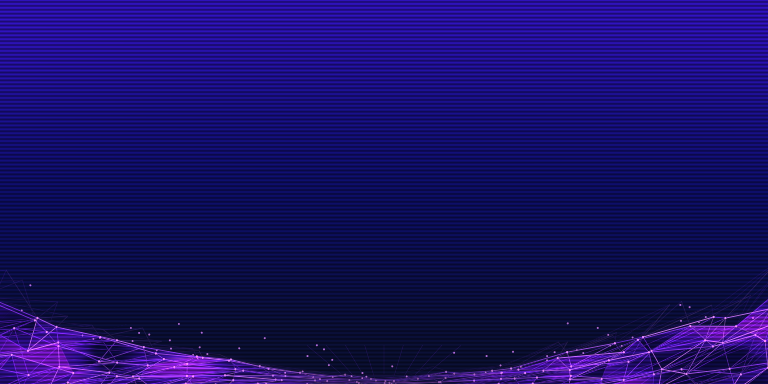
Give the GLSL for this background, as a Shadertoy shader.

```glsl
const float COLUMN = 0.11;
const int ROWS = 4;
const vec3 NAVY = vec3(0.033, 0.05, 0.165);
const vec3 INDIGO = vec3(0.04, 0.045, 0.335);
const vec3 COBALT = vec3(0.085, 0.052, 0.46);
const vec3 ULTRAMARINE = vec3(0.155, 0.06, 0.61);
const vec3 SHADOW = vec3(0.04, 0.03, 0.22);
const vec3 ROYAL = vec3(0.18, 0.05, 0.54);
const vec3 PURPLE = vec3(0.46, 0.08, 0.74);
const vec3 VIOLET = vec3(0.42, 0.11, 0.76);
const vec3 ORCHID = vec3(0.9, 0.5, 0.95);

vec2 hash2(vec2 p) {
    vec3 q = fract(p.xyx * vec3(0.1031, 0.103, 0.0973));
    q += dot(q, q.yzx + 33.33);
    return fract((q.xx + q.yz) * q.zy);
}

float gradientNoise(vec2 p) {
    vec2 i = floor(p), f = p - i, u = f * f * (3.0 - 2.0 * f);
    vec2 e = vec2(1.0, 0.0);
    float a = dot(hash2(i) * 2.0 - 1.0, f);
    float b = dot(hash2(i + e) * 2.0 - 1.0, f - e);
    float c = dot(hash2(i + e.yx) * 2.0 - 1.0, f - e.yx);
    float d = dot(hash2(i + 1.0) * 2.0 - 1.0, f - 1.0);
    return mix(mix(a, b, u.x), mix(c, d, u.x), u.y);
}

// Valley profile, low in the centre and high at both sides
float ridge(float x, float middle) {
    float side = abs(x - middle) / middle;
    float rough = 1.0 + 0.4 * gradientNoise(vec2(x * 6.0, 3.7));
    return 0.016 + 0.185 * pow(side, 1.8) * rough + 0.025 * gradientNoise(vec2(x * 13.0, 8.4));
}

vec2 meshVertex(vec2 cell, float seed, float middle) {
    vec2 jitter = hash2(cell + seed);
    float x = (cell.x + 0.1 + 0.8 * jitter.x) * COLUMN;
    float level = (cell.y - 0.3 + 0.8 * (jitter.y - 0.5)) / 2.7;
    return vec2(x, ridge(x, middle) * level);
}

float segmentDistance(vec2 p, vec2 a, vec2 b) {
    vec2 pa = p - a, ba = b - a;
    return length(pa - ba * clamp(dot(pa, ba) / dot(ba, ba), 0.0, 1.0));
}

float coverage(float d, float radius, float pixel) {
    return clamp(0.5 + (radius - d) / pixel, 0.0, 1.0);
}

float edgeSide(vec2 p, vec2 a, vec2 b) {
    vec2 e = b - a, q = p - a;
    return (e.x * q.y - e.y * q.x) / max(length(e), 1e-5);
}

float triangleMask(vec2 p, vec2 a, vec2 b, vec2 c, float pixel) {
    float turn = sign(edgeSide(c, a, b));
    float inside = min(min(edgeSide(p, a, b) * turn, edgeSide(p, b, c) * turn), edgeSide(p, c, a) * turn);
    return coverage(-inside, 0.0, pixel);
}

float spot(vec2 p, vec2 centre, vec2 size) {
    vec2 q = (p - centre) / size;
    return exp(-dot(q, q));
}

vec3 backdrop(vec2 p, float middle) {
    float side = (p.x - middle) / middle;
    float y = p.y + 0.05 * side * side * p.y;
    vec3 low = mix(NAVY, INDIGO, smoothstep(0.02, 0.54, y));
    vec3 high = mix(low, COBALT, smoothstep(0.46, 0.8, y));
    return mix(high, ULTRAMARINE, smoothstep(0.68, 1.02, y));
}

// Facet light: bright slopes at the sides with dark hollows between
vec3 facetColor(vec2 p, vec2 id, float middle) {
    float light = 0.36 + 0.6 * gradientNoise(p * vec2(7.0, 16.0)) + 0.5 * (hash2(id).x - 0.5);
    light += 0.5 * spot(p, vec2(0.1, 0.03), vec2(0.14, 0.05));
    light += 0.4 * spot(p, vec2(0.45, 0.05), vec2(0.15, 0.04));
    light += 0.5 * spot(p, vec2(2.0 * middle - 0.08, 0.14), vec2(0.14, 0.04));
    light -= 0.7 * spot(p, vec2(0.27, 0.07), vec2(0.06, 0.06));
    light -= 0.7 * spot(p, vec2(2.0 * middle - 0.18, 0.05), vec2(0.1, 0.06));
    vec3 shade = mix(SHADOW, ROYAL, smoothstep(0.0, 0.5, light));
    return mix(shade, PURPLE, smoothstep(0.4, 1.0, light));
}

void mainImage(out vec4 fragColor, in vec2 fragCoord) {
    float pixel = 1.0 / iResolution.y;
    vec2 p = fragCoord * pixel;
    float middle = 0.5 * iResolution.x * pixel;
    vec3 color = backdrop(p, middle);
    vec3 wires = vec3(0.0);
    float scan = 1.0 + 0.27 * cos(6.28319 * 98.0 * p.y);

    if (p.y < 0.36) {
        float column = floor(p.x / COLUMN);
        float slope = smoothstep(0.05, 0.5, abs(p.x - middle) / middle);
        // Two triangulated nets, the first one filled
        for (int n = 0; n < 3 * ROWS * 2; n++) {
            int layer = n / (3 * ROWS), row = n % ROWS;
            float seed = 50.0 + 37.0 * float(layer);
            vec2 cell = vec2(column - float((n / ROWS) % 3), float(row));
            vec2 a = meshVertex(cell, seed, middle);
            vec2 b = meshVertex(cell + vec2(1, 0), seed, middle);
            vec2 c = meshVertex(cell + vec2(0, 1), seed, middle);
            vec2 d = meshVertex(cell + vec2(1, 1), seed, middle);
            vec2 e = meshVertex(cell + vec2(2, 1), seed, middle);
            bool outer = row == ROWS - 1;
            if (!outer && layer == 0) {
                color = mix(color, facetColor(p, cell, middle), 0.9 * slope * triangleMask(p, a, b, d, pixel));
                color = mix(color, facetColor(p, cell + 19.0, middle), 0.9 * slope * triangleMask(p, a, d, c, pixel));
            }
            vec2 tone = hash2(cell + seed + 7.0);
            float dim = outer ? 0.18 : 0.4 + 0.5 * tone.y;
            vec3 ink = mix(VIOLET, ORCHID, tone.x * tone.x);
            float ridgeLine = segmentDistance(p, a, b);
            float rise = min(segmentDistance(p, a, c), segmentDistance(p, a, d));
            float reach = segmentDistance(p, a, e);
            wires = max(wires, ink * max(0.9 * coverage(ridgeLine, 0.0012, pixel), dim * coverage(rise, 0.0009, pixel)));
            wires = max(wires, VIOLET * dim * coverage(reach, 0.0007, pixel));
            wires = max(wires, VIOLET * 0.15 * exp(-ridgeLine / 0.005));
            wires = max(wires, ORCHID * coverage(length(p - a), 0.003, pixel));
        }
        wires *= mix(0.55, 1.0, slope);
        // Faint central rays
        for (int k = -4; k <= 4; k++) {
            float lean = float(k) * 0.05;
            float ray = segmentDistance(p, vec2(middle + lean * 0.4, 0.0), vec2(middle + lean, 0.1));
            wires = max(wires, VIOLET * 0.25 * coverage(ray, 0.0005, pixel));
        }
        // Sparks above the ridge
        for (int k = 0; k < 56; k++) {
            vec2 seed = hash2(vec2(float(k), 91.0));
            float x = 2.0 * middle * seed.x;
            vec2 spark = vec2(x, ridge(x, middle) + 0.09 * seed.y * seed.y);
            wires = max(wires, ORCHID * 0.75 * coverage(length(p - spark), 0.0025, pixel));
        }
    }
    fragColor = vec4(color * scan + wires * (1.0 - 0.5 * color), 1.0);
}
```
